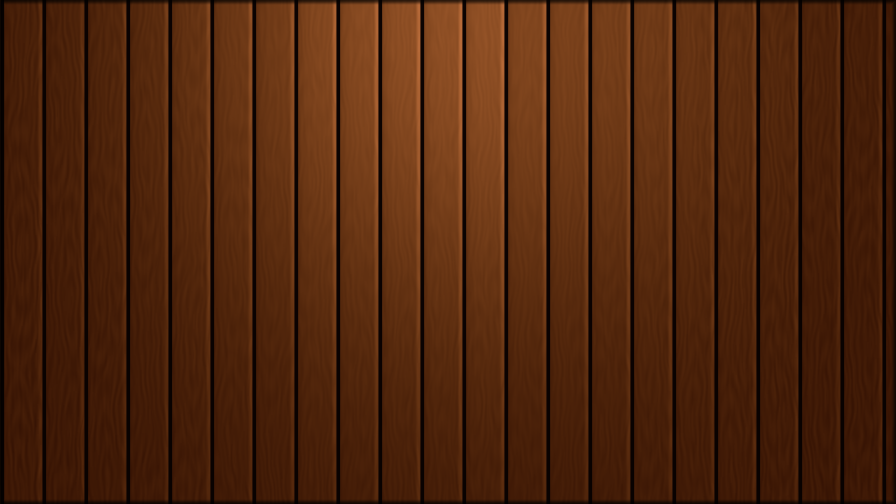
Reproduce this texture procedurally as a Shadertoy shader.

```glsl
// Vertical stained wood planks with dark grooves, lit from the top centre.

float hash(vec2 p) {
    return fract(sin(dot(p, vec2(127.1, 311.7))) * 43758.545);
}

// Distance to the nearest scattered point, for rings around grain centres
float cellular(vec2 p) {
    vec2 cell = floor(p);
    float nearest = 4.0;
    for (int j = -1; j <= 1; j++) {
        for (int i = -1; i <= 1; i++) {
            vec2 id = cell + vec2(i, j);
            vec2 point = id + vec2(hash(id), hash(id + 37.2));
            nearest = min(nearest, length(p - point));
        }
    }
    return nearest;
}

// Grain in roughly -1..1; x runs across one plank, y along it
float woodGrain(vec2 p, float seed) {
    float wobble = 0.05 * sin(p.y * 13.0 + seed * 40.0)
                 + 0.03 * sin(p.y * 31.0 + p.x * 5.0 + seed * 17.0)
                 + 0.015 * sin(p.y * 73.0 - p.x * 9.0);
    float x = p.x + wobble;
    float rings = sin(34.0 * cellular(vec2(x * 1.6, p.y * 2.6) + seed * 61.0));
    float streaks = sin(x * 37.0 + 2.0 * sin(p.y * 5.0 + seed * 23.0))
                  + 0.7 * sin(x * 61.0 + seed * 90.0 + 1.5 * sin(p.y * 9.0));
    float column = floor(p.x * 22.0);
    float flecks = hash(vec2(column, floor(p.y * 34.0 + 9.0 * hash(vec2(column, seed))) + seed)) - 0.5;
    return 0.42 * rings + 0.26 * streaks + 0.35 * flecks;
}

void mainImage(out vec4 fragColor, in vec2 fragCoord) {
    vec2 uv = fragCoord / iResolution.xy;

    // Plank index and position across it; grooves lie at whole numbers
    float across = uv.x * 21.333 - 0.055;
    float plank = floor(across);
    float f = across - plank;
    float aa = 21.333 / iResolution.x;
    float seed = hash(vec2(plank, 4.7));

    // Pool of light falling from the top centre
    vec2 d = uv - vec2(0.5, 1.0);
    float light = 0.13 + 0.92 * exp(-9.0 * d.x * d.x - 2.2 * d.y * d.y);

    // Grain is stronger on the outer planks
    float grain = woodGrain(vec2(f, uv.y), seed);
    light += grain * mix(0.055, 0.085, smoothstep(0.1, 0.45, abs(d.x)));
    light *= 0.93 + 0.14 * seed;

    // Bevel: bright right edge, soft shade on the left
    float bevel = smoothstep(0.85 - aa, 0.89 + aa, f) * (1.0 - smoothstep(0.95, 0.96 + aa, f));
    light += bevel * (0.13 + 0.28 * light);
    light *= 1.0 - 0.3 * exp(-f * 8.0);

    vec3 darkStain = vec3(0.19, 0.06, 0.01);
    vec3 warmStain = vec3(0.53, 0.29, 0.13);
    vec3 color = mix(darkStain, warmStain, pow(vec3(max(light, 0.0)), vec3(1.0, 1.0, 1.3)));

    // Grooves between planks
    float toGroove = min(f, 1.0 - f);
    float groove = 1.0 - smoothstep(0.042 - 0.5 * aa, 0.042 + 0.7 * aa, toGroove);
    color = mix(color, vec3(0.03, 0.005, 0.005), 0.97 * groove);

    // Thin darkened border of the panel
    vec2 toEdge = min(uv, 1.0 - uv) * vec2(iResolution.x / iResolution.y, 1.0);
    color *= mix(0.3, 1.0, smoothstep(0.0, 0.011, min(toEdge.x, toEdge.y)));

    fragColor = vec4(color, 1.0);
}
```
